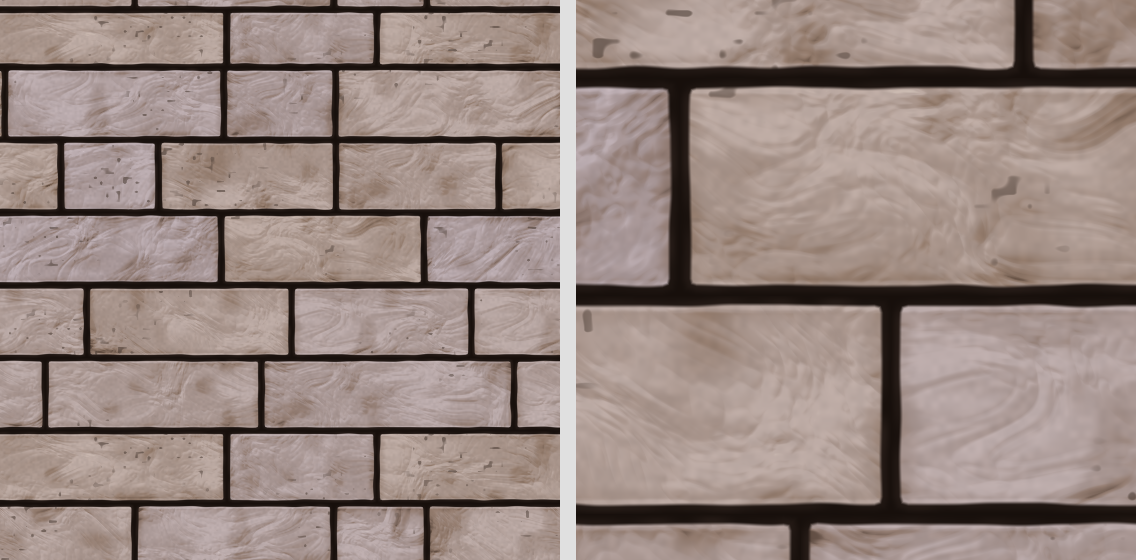
Left, the full canvas; right, a detail of the centre.
Give the GLSL for this texture, as a WebGL 1 fragment shader.

```glsl
precision highp float;
// Wall of split-faced pinkish stone bricks in uneven courses with dark recessed joints.
uniform vec2 u_resolution;

const float FIRST_TOP = 0.017;     // top of the short first course, measured downwards
const float SECOND_TOP = 0.120;
const float COURSE = 0.1298;       // pitch of the remaining courses
const float JOINT_HALF = 0.0061;
const vec3 MORTAR_DARK = vec3(0.09, 0.06, 0.045);
const vec3 MORTAR_BROWN = vec3(0.20, 0.15, 0.13);
const vec3 UMBER = vec3(0.38, 0.31, 0.27);
const vec3 TAN = vec3(0.57, 0.49, 0.45);
const vec3 STONE = vec3(0.65, 0.59, 0.58);
const vec3 LILAC = vec3(0.735, 0.685, 0.69);
const vec3 GLINT = vec3(0.83, 0.79, 0.79);

float hash(vec2 p) {
  return fract(sin(dot(p, vec2(127.1, 311.7))) * 43758.55);
}

float noise(vec2 p) {
  vec2 i = floor(p), f = fract(p);
  f = f * f * (3.0 - 2.0 * f);
  return mix(mix(hash(i), hash(i + vec2(1, 0)), f.x),
             mix(hash(i + vec2(0, 1)), hash(i + vec2(1, 1)), f.x), f.y);
}

mat2 rotation(float a) {
  return mat2(cos(a), sin(a), -sin(a), cos(a));
}

// Height of the cleft face: warped, creased noise stretched along a tilted grain.
float relief(vec2 p, float seed) {
  vec2 q = rotation((seed - 0.5) * 1.3) * p * vec2(15.0, 24.0) + seed * 60.0;
  q += 1.3 * vec2(noise(q * 0.9), noise(q * 0.9 + 17.0));
  float height = 0.0, amp = 0.5;
  for (int i = 0; i < 4; i++) {
    height += amp * abs(2.0 * noise(q) - 1.0);
    q = rotation(0.6) * q * 1.9 + 5.3;
    amp *= 0.52;
  }
  return height;
}

// Upright joints of each course; spare slots repeat the last joint.
vec4 uprightJoints(float course) {
  if (course < 0.5) return vec4(0.405, 0.673, 0.673, 0.673);
  if (course < 1.5) return vec4(0.009, 0.400, 0.599, 0.599);
  if (course < 2.5) return vec4(0.109, 0.283, 0.600, 0.891);
  if (course < 3.5) return vec4(0.395, 0.757, 0.757, 0.757);
  if (course < 4.5) return vec4(0.155, 0.521, 0.842, 0.842);
  if (course < 5.5) return vec4(0.081, 0.467, 0.918, 0.918);
  if (course < 6.5) return vec4(0.405, 0.673, 0.673, 0.673);
  return vec4(0.241, 0.596, 0.762, 0.762);
}

// Colour ramp from deep crease to lit ridge.
vec3 stoneRamp(float light) {
  vec3 c = mix(UMBER, TAN, smoothstep(0.0, 0.28, light));
  c = mix(c, STONE, smoothstep(0.24, 0.50, light));
  c = mix(c, LILAC, smoothstep(0.48, 0.76, light));
  return mix(c, GLINT, smoothstep(0.85, 1.2, light));
}

vec3 stoneFace(vec2 p, vec4 gaps, float edge, float seed) {
  // Relief lit from the upper left, with broad hollows and brown stains
  vec2 toLight = vec2(-0.5, 0.85) * 0.0032;
  float light = 0.60 + 1.5 * (relief(p, seed) - relief(p + toLight, seed));
  light += 0.32 * (noise(p * 13.0 + seed * 31.0) - 0.5);
  light -= 0.20 * smoothstep(0.55, 0.9, noise(p * 24.0 + seed * 47.0));

  // Worn arrises: shaded border, pale rim above and below
  light -= 0.18 * (1.0 - smoothstep(0.0, 0.014, edge));
  light += 0.32 * (1.0 - smoothstep(0.001, 0.005, gaps.z - JOINT_HALF));
  light += 0.22 * (1.0 - smoothstep(0.001, 0.004, gaps.w - JOINT_HALF));
  vec3 c = stoneRamp(light);

  // Tint of the single brick, fine grain and sparse pits
  c *= mix(vec3(1.0, 0.97, 0.92), vec3(1.0, 0.99, 1.01), hash(vec2(seed, 3.0)));
  c *= 0.97 + 0.06 * noise(p * 230.0);
  float pits = smoothstep(0.84, 0.94, noise(p * vec2(95.0, 120.0) + seed * 9.0));
  pits *= smoothstep(0.5, 0.8, noise(p * 11.0 + seed * 71.0));
  return mix(c, UMBER * 0.8, 0.6 * pits);
}

void main() {
  vec2 uv = gl_FragCoord.xy / u_resolution;
  float down = fract(1.0 - uv.y - FIRST_TOP) + FIRST_TOP;

  // Course and its upper and lower bounds
  float course = down < SECOND_TOP ? 0.0 : min(1.0 + floor((down - SECOND_TOP) / COURSE), 7.0);
  float top = course < 0.5 ? FIRST_TOP : SECOND_TOP + COURSE * (course - 1.0);
  float bottom = course > 6.5 ? 1.0 + FIRST_TOP : SECOND_TOP + COURSE * course;

  // Nearest joints to the left and right, wrapping round the canvas
  vec4 joints = uprightJoints(course);
  float left = 1.0, right = 1.0, start = 0.0;
  for (int i = 0; i < 4; i++) {
    float gap = fract(uv.x - joints[i]);
    if (gap < left) { left = gap; start = joints[i]; }
    right = min(right, fract(joints[i] - uv.x));
  }
  float seed = hash(vec2(start * 10.0, mod(course, 6.0)));
  vec4 gaps = vec4(left, right, down - top, bottom - down);
  vec2 local = vec2(left, top - down);

  // Distance inside the brick, slightly ragged
  vec2 inset = min(gaps.xz, gaps.yw) - JOINT_HALF;
  float edge = min(inset.x, inset.y) - 0.3 * max(0.0, 0.004 - max(inset.x, inset.y));
  edge += 0.0024 * (noise(local * 38.0 + seed * 20.0) - 0.5);

  float soft = max(0.0014, 0.75 / u_resolution.y);
  float grime = 0.6 * noise(local * 60.0) * smoothstep(-0.007, -0.001, edge);
  vec3 mortar = mix(MORTAR_DARK, MORTAR_BROWN, grime);
  vec3 face = stoneFace(local, gaps, edge, seed);
  gl_FragColor = vec4(mix(mortar, face, smoothstep(-soft, soft, edge)), 1.0);
}
```
